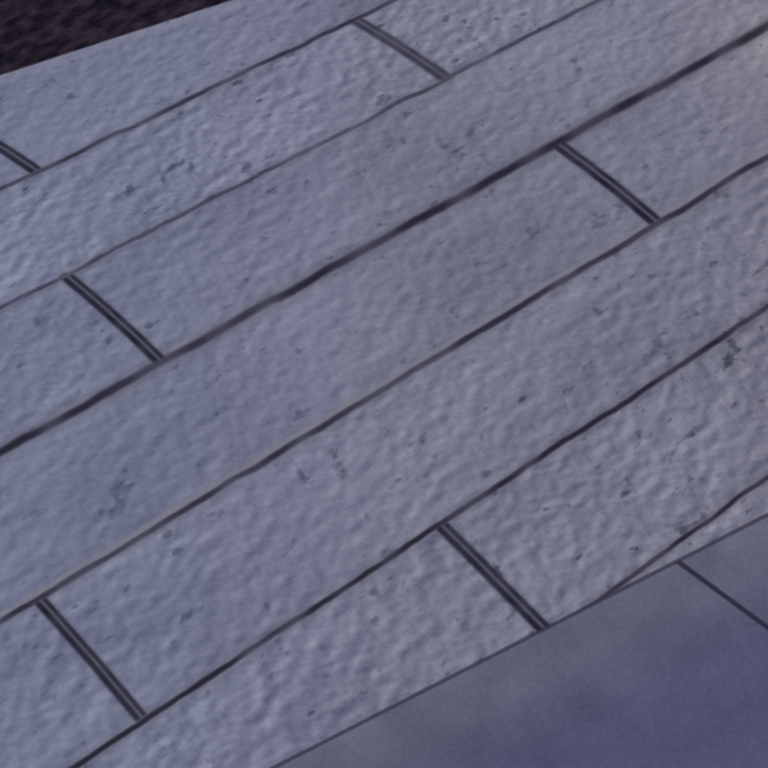
Reproduce this texture procedurally as a WebGL 2 fragment shader.

```glsl
#version 300 es
precision highp float;
// Rough grey stone planks in perspective, staggered end joints, smooth slab and dark ground at the corners.
uniform vec2 u_resolution;
out vec4 fragColor;

float hash(vec2 p) {
  vec3 q = fract(p.xyx * vec3(0.1031, 0.1030, 0.0973));
  q += dot(q, q.yzx + 33.33);
  return fract((q.x + q.y) * q.z);
}

float noise(vec2 p) {
  vec2 i = floor(p), f = fract(p);
  f = f * f * (3.0 - 2.0 * f);
  return mix(mix(hash(i), hash(i + vec2(1, 0)), f.x),
             mix(hash(i + vec2(0, 1)), hash(i + vec2(1, 1)), f.x), f.y);
}

float fbm(vec2 p) {
  float sum = 0.0, amp = 0.55;
  for (int i = 0; i < 3; i++) {
    sum += amp * noise(p);
    p = p * 1.9 + 17.3;
    amp *= 0.5;
  }
  return sum;
}

// Soft line of the given half width around distance zero
float stroke(float d, float halfWidth) {
  return 1.0 - smoothstep(halfWidth * 0.3, halfWidth * 1.5 + 0.001, abs(d));
}

// Plank coordinate: whole numbers lie on the long joints; y is the local plank height
vec2 plankCoord(vec2 p) {
  float base = mix(0.589, 0.033, p.x);
  float b = mix(0.204, 0.158, p.x);
  float c = mix(0.0165, 0.0126, p.x);
  float slope = sqrt(max(b * b + 4.0 * c * (p.y - base), 0.0001));
  return vec2((slope - b) / (2.0 * c), slope);
}

void main() {
  vec2 p = gl_FragCoord.xy / u_resolution;
  p.y = 1.0 - p.y;

  // Axes along and across the planks
  vec2 q = vec2(dot(p, vec2(0.9, -0.43)), dot(p, vec2(0.43, 0.9)));
  float wobble = (fbm(q * vec2(22.0, 30.0)) - 0.48) * 0.006;
  vec2 plank = plankCoord(p + vec2(0.0, wobble));
  float row = clamp(floor(plank.x), -3.0, 3.0);
  float along = plank.x - row;
  int rowId = int(min(row + 3.0, 5.0));

  // Stone colour with broad stains and chiselled relief
  float roughness = float[6](0.65, 1.0, 0.7, 0.65, 0.85, 1.15)[rowId];
  vec2 grain = q * vec2(52.0, 105.0) / mix(0.8, 1.1, p.y) + row * 7.7;
  float relief = fbm(grain) - fbm(grain + vec2(0.35, 0.65));
  float stain = fbm(q * vec2(5.0, 11.0) + row * 3.1) - 0.48;
  vec3 color = mix(vec3(0.445, 0.465, 0.56), vec3(0.455, 0.455, 0.525), p.x);
  color += 0.02 * (hash(vec2(row + 9.0, 4.0)) - 0.5) + stain * 0.09;
  color += relief * roughness * vec3(0.165, 0.165, 0.155);
  color += (noise(q * vec2(190.0, 300.0)) - 0.5) * 0.025;
  color -= vec3(0.12, 0.12, 0.13) * smoothstep(0.68, 0.85, fbm(grain * 0.8 + 40.0)) * roughness;
  color += vec3(0.17, 0.14, 0.10) * exp(-18.0 * length((p - vec2(1.02, 0.05)) * vec2(1.0, 1.6)));

  // Long joints, each with its own width and depth
  float joint = clamp(floor(plank.x + 0.5), -2.0, 3.0);
  int jointId = int(joint + 2.0);
  float across = (plank.x - joint) * plank.y * 0.87;
  float halfWidth = float[6](0.0022, 0.0022, 0.0048, 0.0036, 0.0034, 0.003)[jointId];
  float depth = float[6](0.65, 0.48, 0.82, 0.68, 0.8, 0.78)[jointId];
  float wear = 0.65 + 0.6 * noise(vec2(q.x * 28.0, joint * 5.0));
  color = mix(color, vec3(0.35, 0.34, 0.38), 0.45 * depth * stroke(across, halfWidth * 2.6));
  color = mix(color, vec3(0.14, 0.13, 0.18), min(depth * wear, 0.92) * stroke(across, halfWidth));

  // Worn pale lip above the middle joint
  float lip = stroke(across + 0.0075, 0.003) * step(0.5, joint) * step(joint, 1.5);
  color = mix(color, vec3(0.49, 0.48, 0.52), 0.6 * lip);

  // Staggered end joints: two dark cuts with a paler filling
  float start = float[6](-0.065, 0.462, 0.085, 0.725, 0.05, 0.573)[rowId];
  float side = (p.x - start - (0.1315 + 0.0059 * row) * along) * 1.1 + wobble * 0.5;
  float inRow = step(row, 2.5) * smoothstep(0.0, 0.03, along) * (1.0 - smoothstep(0.96, 1.0, along));
  float faded = row == -2.0 ? 0.55 : 1.0;
  float cutWear = 0.75 + 0.4 * noise(vec2(along * 12.0, row * 6.0));
  color = mix(color, vec3(0.30, 0.29, 0.33), 0.8 * inRow * stroke(side, 0.0085));
  float cuts = max(stroke(side + 0.0045, 0.0032), 0.85 * stroke(side - 0.005, 0.0024));
  color = mix(color, vec3(0.12, 0.12, 0.19), min(0.85 * faded * cutWear, 0.95) * inRow * cuts);

  // Smooth slab at the lower right with one joint of its own
  float slabEdge = (p.y - 1.182 + 0.512 * p.x) * 0.89;
  vec3 slab = mix(vec3(0.375, 0.38, 0.455), vec3(0.305, 0.315, 0.425), smoothstep(0.0, 0.17, slabEdge));
  slab += (fbm(q * vec2(14.0, 20.0)) - 0.48) * 0.07 + (noise(p * 230.0) - 0.5) * 0.025;
  float slabJoint = (p.y - 0.738 - 0.735 * (p.x - 0.892)) * 0.81;
  slab = mix(slab, vec3(0.16, 0.15, 0.21), 0.85 * stroke(slabJoint, 0.0028));
  color = mix(color, slab, smoothstep(-0.001, 0.0015, slabEdge));
  color = mix(color, vec3(0.20, 0.19, 0.25), 0.7 * stroke(slabEdge, 0.0022));

  // Dark ground beyond the upper left edge
  float groundEdge = (p.y - 0.098 + 0.326 * p.x) * 0.95 + wobble * 0.3;
  vec3 ground = vec3(0.13, 0.11, 0.15) + (fbm(q * vec2(60.0, 150.0)) - 0.45) * vec3(0.20, 0.16, 0.16);
  color = mix(color, vec3(0.50, 0.50, 0.57), 0.4 * stroke(groundEdge - 0.005, 0.004));
  color = mix(ground, color, smoothstep(-0.002, 0.002, groundEdge));

  fragColor = vec4(clamp(color, 0.0, 1.0), 1.0);
}
```
